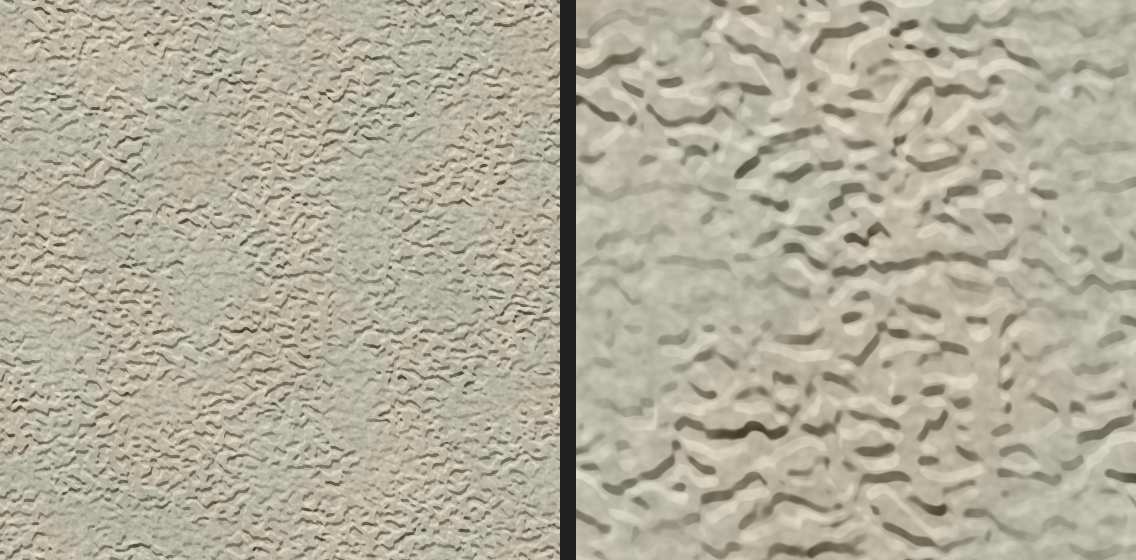
Left, the full canvas; right, a detail of the centre.
Give the GLSL for this texture, as a WebGL 1 fragment shader.

```glsl
precision highp float;
// Rough sand-coloured render: ragged raised flakes lit from below at a low angle.
// A thresholded gradient noise gives the flakes; its slope towards the light
// gives short dark creases and pale rims, thinned out in smoother patches.
uniform vec2 u_resolution;

const vec3 PLASTER = vec3(0.728, 0.708, 0.639);
const vec3 GREEN_TINT = vec3(-0.018, 0.002, 0.004);
const vec3 WARM_TINT = vec3(0.012, -0.002, -0.008);
const vec2 LIGHT_STEP = vec2(-0.0016, 0.0058);

float hash(vec2 cell) {
  vec3 q = fract(vec3(cell.xyx) * 0.1031);
  q += dot(q, q.yzx + 33.33);
  return fract((q.x + q.y) * q.z);
}

float cornerRamp(vec2 cell, vec2 offset) {
  float angle = 6.2832 * hash(cell);
  return dot(vec2(cos(angle), sin(angle)), offset);
}

// Gradient noise, roughly -0.7 to 0.7
float noise(vec2 p) {
  vec2 cell = floor(p);
  vec2 f = p - cell;
  vec2 w = f * f * f * (f * (f * 6.0 - 15.0) + 10.0);
  vec2 e = vec2(1.0, 0.0);
  float low = mix(cornerRamp(cell, f), cornerRamp(cell + e, f - e), w.x);
  float high = mix(cornerRamp(cell + e.yx, f - e.yx),
                   cornerRamp(cell + 1.0, f - 1.0), w.x);
  return mix(low, high, w.y);
}

float fbm(vec2 p) {
  float sum = 0.0;
  float gain = 1.0;
  for (int i = 0; i < 3; i++) {
    sum += gain * noise(p);
    p = p * 2.03 + 17.3;
    gain *= 0.55;
  }
  return sum;
}

// Height of the flakes: broad lumps with ragged, steep edges
float flakeHeight(vec2 p) {
  vec2 warp = vec2(noise(p * 30.0 + 5.0), noise(p * 30.0 + 71.0));
  p += 0.008 * warp;
  float lumps = noise(p * vec2(46.0, 70.0) + 130.0);
  float ragged = noise(p * vec2(88.0, 120.0) + 260.0);
  return smoothstep(-0.16, 0.28, lumps + 0.5 * ragged);
}

// Sparse pale mineral grains, one candidate per grid cell
float paleSpecks(vec2 p, float cells) {
  vec2 cell = floor(p * cells);
  vec2 centre = 0.2 + 0.6 * vec2(hash(cell + 31.0), hash(cell + 57.0));
  float dist = length(fract(p * cells) - centre) / cells;
  return step(0.96, hash(cell + 400.0)) * (1.0 - smoothstep(0.002, 0.006, dist));
}

void main() {
  vec2 p = gl_FragCoord.xy / u_resolution;

  // Relief: positive slopes face the light
  float slope = flakeHeight(p) - flakeHeight(p + LIGHT_STEP);
  float shade = smoothstep(0.08, 0.85, slope);
  float rim = smoothstep(0.05, 0.7, -slope);

  // Smooth patches and a few deeper pits
  float patches = fbm(p * vec2(7.0, 9.0) + 40.0);
  float roughness = mix(0.3, 1.0, smoothstep(-0.42, 0.12, patches));
  float depth = 0.27 + 0.16 * smoothstep(0.1, 0.5, noise(p * vec2(20.0, 26.0) + 90.0));

  // Soft lumps, fine grain and slow drift in brightness
  float tone = 0.075 * noise(p * vec2(52.0, 76.0) + 310.0);
  tone += 0.07 * noise(p * vec2(125.0, 150.0) + 520.0);
  tone += 0.03 * noise(p * 240.0 + 640.0);
  tone += 0.03 * fbm(p * 4.0 + 210.0);
  tone += roughness * (0.10 * rim - depth * shade);

  float warmth = smoothstep(-0.45, 0.45, fbm(p * 5.0 + 160.0) + 0.4 * patches);
  vec3 color = PLASTER + tone + mix(GREEN_TINT, WARM_TINT, warmth);
  color = mix(color, vec3(0.90, 0.89, 0.84), 0.7 * paleSpecks(p, 14.0));
  gl_FragColor = vec4(clamp(color, 0.0, 1.0), 1.0);
}
```
